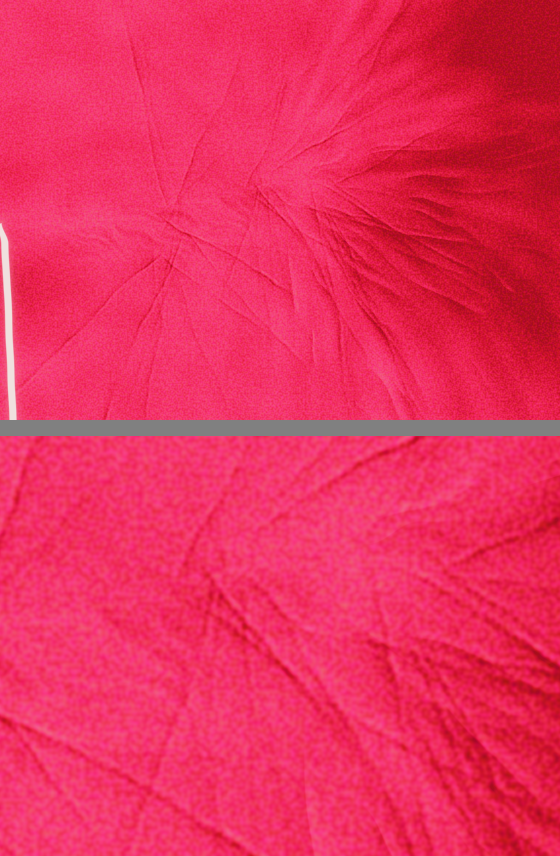
Top, the full canvas; bottom, a detail of the centre.
Write a Shadertoy shader that draws this texture.

```glsl
#define GRAIN 0.34
#define GRAIN_FREQ 215.0
#define TINT 0.12
#define CREASE_DEPTH 0.36
#define CREASE_WIDTH 0.0024
#define FOLD_DEPTH 0.40
#define PLEAT_DEPTH 0.40
#define MOTTLE 0.18
#define RAYS 15
#define PLEATS 34
#define CORD_HALF_WIDTH 0.0085

const vec3 SHADOW = vec3(0.66, 0.05, 0.12);
const vec3 CRIMSON = vec3(0.82, 0.07, 0.18);
const vec3 ROSE = vec3(0.935, 0.14, 0.325);
const vec3 PINK = vec3(0.965, 0.235, 0.455);
const vec3 SHEEN = vec3(0.94, 0.43, 0.54);
const vec3 CORD = vec3(0.94, 0.88, 0.87);

// Points where the cloth is pinched
const vec2 KNOTS[3] = vec2[3](vec2(0.40, 0.45), vec2(0.61, 0.565), vec2(0.74, 0.557));

float hash(vec2 p) {
    vec3 q = fract(p.xyx * 0.1031);
    q += dot(q, q.yzx + 33.33);
    return fract((q.x + q.y) * q.z);
}

vec2 gradientAt(vec2 cell) {
    float a = 6.2832 * hash(cell);
    return vec2(cos(a), sin(a));
}

// Gradient noise, about -0.7 to 0.7
float noise(vec2 p) {
    vec2 i = floor(p), f = p - i;
    vec2 u = f * f * f * (f * (f * 6.0 - 15.0) + 10.0);
    vec2 e = vec2(0.0, 1.0);
    float low = mix(dot(gradientAt(i), f), dot(gradientAt(i + e.yx), f - e.yx), u.x);
    float high = mix(dot(gradientAt(i + e), f - e), dot(gradientAt(i + 1.0), f - 1.0), u.x);
    return mix(low, high, u.y);
}

float bell(float x) { return exp(-x * x); }

// Broad light across the cloth
float lighting(vec2 p) {
    float edge = 0.67 + 0.75 * (p.y - 0.5) * (p.y - 0.5) + 0.10 * noise(p * 3.0);
    float tone = 0.91 - 0.66 * smoothstep(edge, edge + 0.46, p.x);
    tone -= 0.50 * smoothstep(0.50, 0.05, length((p - vec2(1.33, 1.02)) * vec2(0.9, 1.2)));
    tone -= 0.16 * bell(length((p - vec2(0.72, 0.94)) * vec2(5.0, 9.0)));
    float band = p.y - 0.63 - 0.35 * (p.x - 0.74);
    tone += 0.26 * bell(band / 0.07) * smoothstep(0.78, 1.0, p.x);
    tone += 0.26 * smoothstep(0.25, 0.0, p.y) * smoothstep(0.8, 1.2, p.x);
    tone -= 0.34 * bell(length((p - vec2(0.06, 0.31)) * vec2(9.0, 8.0)));
    tone -= 0.20 * bell(length((p - vec2(0.03, 0.60)) * vec2(6.0, 10.0)));
    float strip = p.y - 0.475 + 0.08 * p.x;
    tone += 0.17 * bell(strip / 0.045) * smoothstep(0.5, 0.2, p.x);
    return tone + MOTTLE * (noise(p * 5.0 + 3.0) + 0.7 * noise(p * 13.0 + 8.0));
}

// Soft folds that fan out to the right of the pinches
float folds(vec2 p) {
    vec2 q = p - KNOTS[1];
    float r = length(q);
    vec2 dir = q / max(r, 0.001);
    float fan = 0.8 * noise(dir * 5.0 + r * 2.0) + 0.8 * noise(dir * 12.0 + r * 5.0 + 9.0);
    float share = mix(0.15, 1.0, smoothstep(0.55, 0.95, p.x));
    return fan * share * smoothstep(0.02, 0.22, r);
}

// Short pleats: a sharp edge with shade fading off one side
float pleats(vec2 p) {
    float sum = 0.0;
    for (int i = 0; i < PLEATS; i++) {
        vec2 id = vec2(float(i) + 2.0, 71.0);
        float angle = mix(-1.3, 0.45, (float(i) + hash(id)) / float(PLEATS));
        float start = mix(0.06, 0.66, hash(id + 5.0));
        float reach = mix(0.09, 0.28, hash(id + 9.0));
        vec2 heading = vec2(cos(angle), sin(angle));
        float turn = angle + 0.5 * (hash(id + 3.0) - 0.6);
        vec2 dir = vec2(cos(turn), sin(turn));
        vec2 q = p - vec2(0.64, 0.56) - start * heading;
        float u = dot(q, dir) / reach;
        float v = dot(q, vec2(-dir.y, dir.x)) + 0.03 * noise(vec2(u * 1.6, id.x * 3.3));
        float w = mix(0.007, 0.024, hash(id + 14.0)) * (0.5 + u);
        float x = -v / max(w, 0.003);
        float shade = smoothstep(-0.14, 0.08, x) * exp(-max(x, 0.0));
        float lit = 0.55 * bell(x * 2.4 + 0.8);
        float along = smoothstep(0.0, 0.35, u) * smoothstep(1.0, 0.7, u);
        sum += (lit - shade) * along * mix(0.3, 1.0, hash(id + 21.0));
    }
    return sum;
}

// Long thin creases: a dark valley beside a lit ridge
float creases(vec2 p) {
    float sum = 0.0;
    for (int k = 0; k < 3; k++) {
        for (int j = 0; j < RAYS; j++) {
            vec2 id = vec2(float(j) + 3.0, float(k) * 17.0 + 5.0);
            float pick = (float(j) + hash(id)) / float(RAYS);
            float angle = mix(-2.4 + 0.5 * float(k), -0.2, pick);
            if (j % 4 == 1) angle = mix(2.3 - 0.4 * float(k), 0.5, hash(id + 31.0));
            float reach = mix(0.22, 0.80, hash(id + 7.0));
            vec2 dir = vec2(cos(angle), sin(angle));
            vec2 q = p - KNOTS[k] - 0.09 * (vec2(hash(id + 11.0), hash(id + 13.0)) - 0.5);
            float u = dot(q, dir);
            float v = dot(q, vec2(-dir.y, dir.x)) + 0.024 * noise(vec2(u * 5.0, id.x + id.y * 3.7));
            v += 0.004 * noise(vec2(u * 24.0, id.x * 5.1));
            float w = CREASE_WIDTH + 0.0025 * max(u, 0.0);
            float along = smoothstep(-0.01, 0.05, u) * smoothstep(reach, reach * 0.6, u);
            along *= clamp(0.7 + 1.1 * noise(vec2(u * 9.0, id.y + id.x * 2.3)), 0.0, 1.2);
            float profile = 0.65 * bell(v / w - 1.8) - bell(v / w) - 0.25 * bell(v / w * 0.3 + 0.6);
            sum += profile * along * mix(0.25, 1.0, hash(id + 19.0));
        }
    }
    return sum;
}

// Small crumples along the line of pinches
float crumples(vec2 p) {
    vec2 q = vec2(p.x + p.y * 0.6, p.y + p.x * 0.35) * vec2(13.0, 32.0);
    q += 1.6 * noise(p * 11.0);
    float line = p.y - 0.44 - 0.35 * max(p.x - 0.40, 0.0);
    float mask = bell(line / 0.085) * bell((p.x - 0.42) / 0.36);
    return mask * (0.36 - 2.2 * abs(noise(q)) + 0.6 * noise(q * 2.1));
}

vec3 clothColor(float tone) {
    float t = tone * 3.0;
    vec3 c = mix(SHADOW, CRIMSON, clamp(t, 0.0, 1.0));
    c = mix(c, ROSE, clamp(t - 1.0, 0.0, 1.0));
    c = mix(c, PINK, clamp(t - 2.0, 0.0, 1.0));
    return mix(c, SHEEN, clamp((t - 3.0) * 0.6, 0.0, 1.0));
}

void mainImage(out vec4 fragColor, in vec2 fragCoord) {
    vec2 p = fragCoord / iResolution.y;

    // Cloth relief
    float tone = lighting(p) + FOLD_DEPTH * folds(p) + PLEAT_DEPTH * pleats(p);
    tone += CREASE_DEPTH * creases(p) + 0.26 * crumples(p);

    // Speckle in tone and hue
    float fine = noise(p * GRAIN_FREQ) + 0.5 * noise(p * GRAIN_FREQ * 0.47 + 40.0);
    vec3 col = clothColor(max(tone, 0.08) + GRAIN * fine);
    col += TINT * vec3(0.2, -0.4, 0.9) * noise(p * GRAIN_FREQ * 0.8 + 90.0);

    // Pale cord at the left edge
    float top = smoothstep(0.42, 0.47, p.y);
    float center = 0.031 - 0.045 * p.y - 0.012 * top + 0.003 * noise(vec2(p.y * 9.0, 2.0));
    float d = abs(p.x - center) - CORD_HALF_WIDTH * (1.0 - 0.4 * top);
    d = max(d, p.y - 0.468);
    col = mix(col, SHEEN, 0.7 * exp(-max(d, 0.0) * 110.0));
    col = mix(col, CORD, smoothstep(0.002, -0.002, d));

    fragColor = vec4(clamp(col, 0.0, 1.0), 1.0);
}
```
